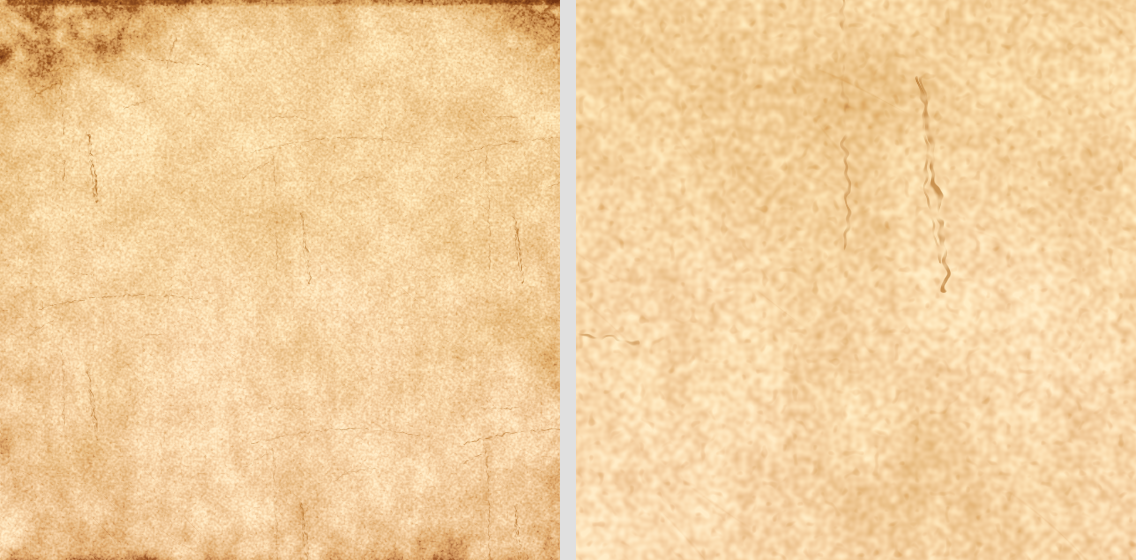
Left, the full canvas; right, a detail of the centre.
A WebGL 1 fragment shader for this texture:

```glsl
precision highp float;
// Aged parchment: warm cream paper with cloudy stains, fine grain and burnt edges.
// Layers of gradient noise add up to one "age" value that picks a colour from a
// ramp; scattered groups of thin, frayed scratches are drawn on top.

uniform vec2 u_resolution;

vec2 gradientAt(vec2 cell) {
  vec3 h = fract(cell.xyx * vec3(0.1031, 0.1030, 0.0973));
  h += dot(h, h.yzx + 33.33);
  float angle = 6.2832 * fract((h.x + h.y) * h.z);
  return vec2(cos(angle), sin(angle));
}

// Gradient noise, about -0.7 to 0.7
float noise(vec2 p) {
  vec2 i = floor(p), f = fract(p);
  vec2 s = f * f * f * (f * (f * 6.0 - 15.0) + 10.0);
  vec2 e = vec2(1.0, 0.0);
  float low = mix(dot(gradientAt(i), f), dot(gradientAt(i + e), f - e), s.x);
  float high = mix(dot(gradientAt(i + e.yx), f - e.yx), dot(gradientAt(i + 1.0), f - 1.0), s.x);
  return mix(low, high, s.y);
}

float fbm(vec2 p) {
  float sum = 0.0, amplitude = 0.6;
  for (int i = 0; i < 5; i++) {
    sum += amplitude * noise(p);
    p = mat2(1.6, 1.2, -1.2, 1.6) * p + 17.3;
    amplitude *= 0.55;
  }
  return sum;
}

// Thin stroke from a to b, bent sideways by bow
float scratch(vec2 p, vec2 a, vec2 b, float bow, float width) {
  vec2 span = b - a;
  float len = length(span);
  vec2 dir = span / len;
  float along = dot(p - a, dir);
  float across = dot(p - a, vec2(-dir.y, dir.x));
  float t = clamp(along / len, 0.0, 1.0);
  float d = length(vec2(along - t * len, across - bow * 4.0 * t * (1.0 - t)));
  float soft = 1.0 / u_resolution.y;
  return 1.0 - smoothstep(width - soft, width + soft, d);
}

// One group of scratches around its own origin
float scratchGroup(vec2 p) {
  float s = 0.6 * scratch(p, vec2(0.0), vec2(0.065, 0.0), 0.001, 0.0008);
  s = max(s, 0.75 * scratch(p, vec2(-0.03, -0.062), vec2(0.27, -0.048), 0.018, 0.0008));
  s = max(s, 0.6 * scratch(p, vec2(0.008, -0.07), vec2(0.014, -0.27), 0.002, 0.0009));
  s = max(s, scratch(p, vec2(0.057, -0.17), vec2(0.074, -0.295), 0.002, 0.0012));
  s = max(s, 0.7 * scratch(p, vec2(0.060, -0.17), vec2(0.070, -0.28), -0.003, 0.0009));
  s = max(s, 0.6 * scratch(p, vec2(-0.045, -0.107), vec2(0.0, -0.08), 0.002, 0.001));
  s = max(s, 0.5 * scratch(p, vec2(0.12, -0.125), vec2(0.19, -0.105), 0.004, 0.0008));
  s = max(s, 0.45 * scratch(p, vec2(0.2, -0.05), vec2(0.215, 0.0), 0.002, 0.0014));
  return s;
}

// Paper colour from fresh (negative) to burnt (above 1)
vec3 paperColor(float age) {
  vec3 c = mix(vec3(1.0, 0.93, 0.77), vec3(0.985, 0.87, 0.685), clamp(age * 5.0 + 1.0, 0.0, 1.0));
  c = mix(c, vec3(0.95, 0.80, 0.60), clamp(age * 5.0, 0.0, 1.0));
  c = mix(c, vec3(0.91, 0.74, 0.51), clamp(age * 5.0 - 1.0, 0.0, 1.0));
  c = mix(c, vec3(0.88, 0.67, 0.41), clamp(age * 5.0 - 2.0, 0.0, 1.0));
  c = mix(c, vec3(0.80, 0.57, 0.34), clamp(age * 5.0 - 3.0, 0.0, 1.0));
  c = mix(c, vec3(0.67, 0.40, 0.18), clamp(age * 5.0 - 4.0, 0.0, 1.0));
  return mix(c, vec3(0.45, 0.20, 0.08), clamp(age * 2.0 - 2.0, 0.0, 1.0));
}

void main() {
  vec2 uv = gl_FragCoord.xy / u_resolution;
  float cloud = fbm(uv * 4.5 + 3.7);
  float mottle = fbm(uv * 17.0 + 41.0);

  // Clouds, vertical streaks in the lower part, fibres and grain
  float age = 0.115 + 0.36 * cloud + 0.28 * mottle;
  age += 0.18 * noise(uv * vec2(42.0, 8.0) + 9.0) * smoothstep(0.75, 0.3, uv.y);
  vec2 fibre = mat2(0.8, 0.6, -0.6, 0.8) * uv;
  age += 0.17 * noise(fibre * vec2(70.0, 190.0)) + 0.17 * noise(fibre.yx * vec2(75.0, 185.0) + 50.0);
  age += 0.3 * noise(uv * 225.0) + 0.13 * noise(uv * 110.0 + 70.0);
  age += 0.22 * smoothstep(0.25, 0.55, noise(uv * 165.0 + 23.0));

  // Faint hairlines: narrow zero crossings of stretched noise, kept in patches
  float hair = abs(noise(fibre * vec2(6.0, 22.0) + 31.0)) + abs(noise(uv * 60.0 + 12.0)) * 0.03;
  age += 0.12 * smoothstep(0.035, 0.0, hair) * smoothstep(0.05, 0.3, noise(uv * 13.0 + 88.0));

  // Stained corners
  float patchy = clamp(1.0 + 1.8 * cloud + 2.0 * mottle, 0.0, 2.0);
  float leftStain = length((uv - vec2(0.0, 1.0)) * vec2(1.0, 1.75)) + 0.2 * cloud;
  float rightStain = length((uv - vec2(0.96, 0.98)) * vec2(1.0, 1.2)) + 0.2 * mottle;
  age += 0.5 * patchy * smoothstep(0.42, 0.14, leftStain);
  age += 0.48 * patchy * smoothstep(0.16, 0.03, rightStain);

  // Worn borders, darkest along the top
  float top = 1.0 - uv.y;
  age += patchy * (0.34 * exp(-top / 0.03) + 0.3 * exp(-uv.y / 0.06));
  age += 0.36 * smoothstep(0.013, 0.005, top + 0.012 * mottle) + 0.22 * exp(-uv.y / 0.012);
  age += patchy * (0.15 * exp(-uv.x / 0.06) + 0.15 * exp((uv.x - 1.0) / 0.05));

  // Slightly yellower above, pinker below
  vec3 color = paperColor(age);
  color += mix(vec3(0.0, -0.005, 0.01), vec3(0.0, 0.004, -0.01), smoothstep(0.15, 0.75, uv.y + 0.5 * cloud));

  // Scratch groups, three to a row, rows stepping down to the right
  float marks = 0.0;
  vec2 fray = vec2(noise(uv * 130.0), noise(uv * 130.0 + 60.0)) * 0.004 + 0.003 * noise(uv * 40.0);
  for (int i = 0; i < 6; i++) {
    float row = floor(float(i) / 3.0);
    float column = float(i) - 3.0 * row;
    vec2 origin = vec2(0.1 + 0.38 * column, 0.93 - 0.42 * row - (0.14 + 0.1 * row) * min(column, 1.0));
    float strength = 0.85 + 0.4 * noise(origin * 9.0 + 0.4);
    marks = max(marks, strength * scratchGroup(uv - origin + fray));
  }
  marks *= smoothstep(-0.5, 0.4, noise(uv * 140.0 + 5.0) + 0.7 * noise(uv * 23.0));
  color = mix(color, vec3(0.68, 0.40, 0.10), 0.9 * marks);

  gl_FragColor = vec4(clamp(color, 0.0, 1.0), 1.0);
}
```
